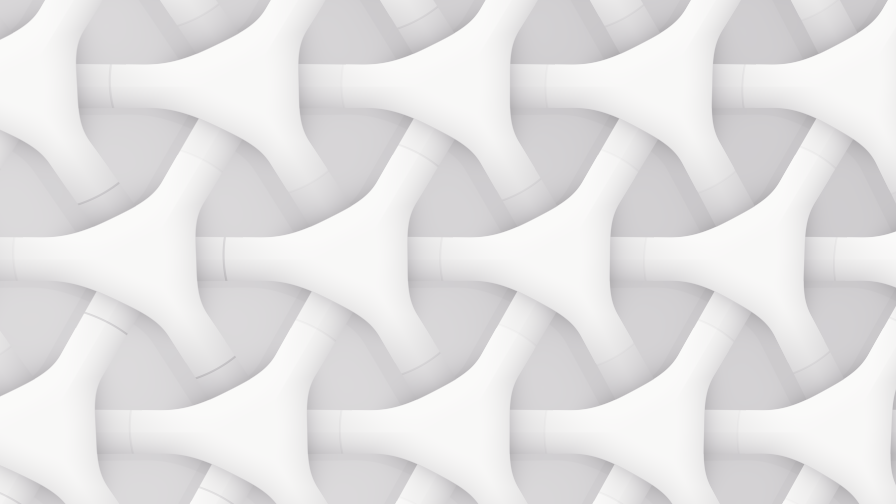
This pattern is drawn by a Shadertoy shader. Its source:

```glsl
float hash(vec2 p) {
    return fract(sin(dot(p, vec2(41.3, 289.1))) * 4375.5);
}

float noise(vec2 p) {
    vec2 i = floor(p), f = fract(p);
    f *= f * (3.0 - 2.0 * f);
    return mix(mix(hash(i), hash(i + vec2(1, 0)), f.x),
               mix(hash(i + vec2(0, 1)), hash(i + 1.0), f.x), f.y);
}

float smoothMin(float a, float b, float k) {
    float h = max(k - abs(a - b), 0.0) / k;
    return min(a, b) - 0.25 * k * h * h;
}

// Tapered arm running from the hub along a unit direction
float arm(vec2 p, vec2 dir) {
    float along = clamp(dot(p, dir), 0.0, 0.9);
    return length(p - dir * along) - 0.102 - 0.012 * along;
}

// Three arms blended into one hub
float tripod(vec2 p) {
    float right = smoothMin(arm(p, vec2(0.5, 0.866)), arm(p, vec2(0.5, -0.866)), 0.3);
    return smoothMin(right, arm(p, vec2(-1, 0)), 0.3);
}

// Brightness of the rounded surface, with tails sinking into shade
float surface(vec2 p, float d, vec2 id) {
    vec2 e = vec2(0.004, 0);
    vec2 outward = vec2(tripod(p + e.xy) - d, tripod(p + e.yx) - d) / e.x;
    float slope = pow(1.0 - clamp(-d / 0.14, 0.0, 1.0), 1.6);
    float r = length(p);
    float tone = 0.972 - 0.035 * slope;
    tone += 0.075 * slope * dot(outward, vec2(-0.4, 0.75));
    tone -= (0.065 - 0.045 * p.y / (r + 0.01)) * smoothstep(0.2, 0.8, r);

    // Sleeve joint across each arm
    float armIndex = p.x < 0.0 ? 0.0 : (p.y > 0.0 ? 1.0 : 2.0);
    float chance = hash(id + armIndex * 7.3);
    float joint = r - 0.6 - 0.08 * (chance - 0.5);
    tone -= 0.012 * smoothstep(-0.004, 0.004, joint);
    tone -= (0.015 + 0.09 * chance * chance * chance) * smoothstep(0.008, 0.002, abs(joint));
    return min(tone, 0.98);
}

void mainImage(out vec4 fragColor, in vec2 fragCoord) {
    vec2 uv = fragCoord / iResolution.y;
    float pixel = 1.8 / iResolution.y;

    // Triangular lattice with a slight perspective squeeze
    float x = uv.x - 0.995;
    vec2 q = vec2(x * (2.56 - 0.15 * uv.y + 0.13 * x) + 0.2, (uv.y - 0.829) * 2.525);
    vec2 cell = round(vec2(q.x - q.y * 0.5774, q.y / 0.866));

    // Recessed wall
    float tone = 0.863 - 0.045 * smoothstep(0.4, 2.4, uv.x + uv.y * 0.8);
    tone += 0.012 * (noise(uv * 5.0) - 0.5);

    // Layers: rear flanges, whole arms, then hubs covering the arm tips
    for (int layer = 0; layer < 3; layer++) {
        for (int k = 0; k < 9; k++) {
            vec2 id = cell + vec2(k % 3 - 1, k / 3 - 1);
            vec2 p = q - vec2(id.x + 0.5 * id.y, 0.866 * id.y);
            float r = length(p);

            if (layer == 0) {
                float flange = tripod(p + vec2(0.075, 0.035));
                tone -= 0.016 * smoothstep(pixel, -pixel, flange);
                tone -= 0.012 * exp(-14.0 * max(flange, 0.0));
                continue;
            }

            float d = tripod(p);
            if (layer == 2) {
                float fade = smoothstep(0.48, 0.22, r);
                tone -= 0.11 * fade * exp(-17.0 * max(d, 0.0));
                if (r > 0.55) continue;
            }
            float cover = smoothstep(pixel, -pixel, d);
            if (cover > 0.0) tone = mix(tone, surface(p, d, id), cover);
        }
    }

    // Shadows lean faintly violet, highlights stay warm
    vec3 tint = mix(vec3(0.0, -0.008, 0.002), vec3(0.002, 0.0, -0.002),
                    smoothstep(0.78, 0.97, tone));
    fragColor = vec4(clamp(tone + tint, 0.0, 1.0), 1.0);
}
```
